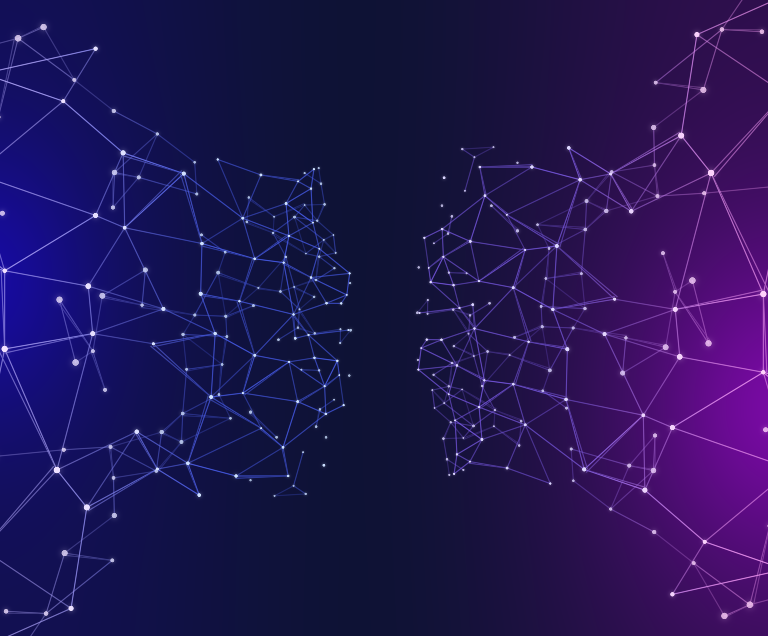
This background is drawn by a Shadertoy shader. Its source:

```glsl
// Two glowing half-globes of linked nodes, blue at the left and magenta at the right.
// A jittered lattice on a logarithmic grid shrinks toward the middle of the canvas;
// the right globe is the left one turned by half a circle.

const float GLOBE_RADIUS = 0.56;
const float VANISH_X = 0.715;

vec2 hash2(vec2 p) {
    vec3 q = fract(p.xyx * vec3(0.1031, 0.1030, 0.0973));
    q += dot(q, q.yzx + 33.33);
    return fract((q.xx + q.yz) * q.zy);
}

// Node of a lattice cell: position in xy, presence in z
vec3 node(vec2 cell, float grain, float seed, float density) {
    vec2 g = cell + 0.16 + 0.68 * hash2(cell + seed);
    float depth = exp(g.x * grain);
    vec2 pos = vec2(VANISH_X - depth, g.y * grain * depth);
    float inside = step(length(vec2(max(pos.x, 0.0), pos.y)), GLOBE_RADIUS);
    inside *= step(abs(pos.y), 0.28 + 0.28 * smoothstep(0.3, 0.05, pos.x));
    return vec3(pos, inside * step(hash2(cell + seed + 71.0).x, density));
}

float segment(vec2 p, vec2 a, vec2 b) {
    vec2 ab = b - a;
    float h = clamp(dot(p - a, ab) / dot(ab, ab), 0.0, 1.0);
    return length(p - a - ab * h);
}

float stroke(float d, float px) {
    return 1.0 - smoothstep(0.0, 0.0005 + 0.85 * px, d);
}

// Link between two nodes, sometimes with a slightly splayed faint twin
float link(vec2 p, vec3 a, vec3 b, vec2 rnd, float keep, float px) {
    if (a.z * b.z * step(rnd.x, keep) < 0.5) return 0.0;
    float ink = stroke(segment(p, a.xy, b.xy), px) * mix(0.5, 1.0, fract(rnd.y * 7.0));
    if (rnd.y > 0.72) {
        vec2 ab = b.xy - a.xy;
        vec2 end = b.xy + 0.045 * vec2(-ab.y, ab.x);
        ink = max(ink, 0.6 * stroke(segment(p, a.xy, end), px));
    }
    return ink;
}

// Strength of links in x, of node dots in y
vec2 mesh(vec2 p, float grain, float seed, float density, float keep, float px) {
    float depth = VANISH_X - p.x;
    vec2 base = floor(vec2(log(depth) / grain, p.y / (grain * depth)));
    vec2 ink = vec2(0.0);
    for (int j = -2; j <= 1; j++)
    for (int i = -2; i <= 1; i++) {
        vec2 cell = base + vec2(i, j);
        vec3 a = node(cell, grain, seed, density);
        vec3 b = node(cell + vec2(1, 0), grain, seed, density);
        vec3 c = node(cell + vec2(0, 1), grain, seed, density);
        vec3 d = node(cell + vec2(1, 1), grain, seed, density);

        // Two sides of the cell and its shorter diagonal
        vec2 r = hash2(cell + seed + 13.0);
        ink.x = max(ink.x, link(p, a, b, r, keep, px));
        ink.x = max(ink.x, link(p, a, c, hash2(cell + seed + 29.0), keep, px));
        if (distance(a.xy, d.xy) < distance(b.xy, c.xy)) { b = a; c = d; }
        ink.x = max(ink.x, link(p, b, c, hash2(cell + seed + 47.0), keep, px));

        // Dot with a small halo, larger toward the canvas side
        float size = mix(0.0021, 0.0053, smoothstep(0.5, 0.0, a.x)) * mix(0.65, 1.1, r.x);
        float dist = length(p - a.xy);
        float core = 1.0 - smoothstep(size - 0.5 * px, size + 0.5 * px, dist);
        float halo = 0.2 * exp(-dist * dist / (size * size * 2.5));
        ink.y = max(ink.y, a.z * max(core, halo));
    }
    return ink;
}

void mainImage(out vec4 fragColor, in vec2 fragCoord) {
    vec2 p = fragCoord / iResolution.y;
    float aspect = iResolution.x / iResolution.y;
    float px = 1.0 / iResolution.y;

    // Navy ground with a blue glow at the left and a magenta glow at the right
    float fromBlue = length((p - vec2(-0.03, 0.56)) * vec2(1.0, 0.8));
    float fromPink = length((p - vec2(aspect + 0.03, 0.36)) * vec2(1.0, 0.85));
    float x = p.x / aspect;
    vec3 col = vec3(0.055, 0.072, 0.205);
    col += vec3(0.015, -0.01, 0.11) * smoothstep(0.5, 0.0, x);
    col += vec3(0.12, -0.015, 0.09) * smoothstep(0.45, 1.0, x);
    col += vec3(0.02, -0.02, 0.32) * exp(-16.0 * pow(fromBlue, 1.7));
    col += vec3(0.30, -0.02, 0.35) * exp(-11.0 * pow(fromPink, 1.7));

    // Fold the right half onto the left by half a turn
    bool right = x > 0.5;
    vec2 q = p;
    if (right) q = vec2(aspect, 0.989) - p;
    q.y -= 0.4945;

    // Main web and a finer, sparser one
    vec2 web = mesh(q, 0.205, 23.0, 0.94, 0.8, px);
    vec2 fine = mesh(q, 0.135, 137.0, 0.55, 0.75, px);

    float outer = smoothstep(0.36, 0.02, q.x);
    vec3 linkColor = right
        ? mix(vec3(0.45, 0.33, 0.86), vec3(0.93, 0.58, 0.94), outer)
        : mix(vec3(0.27, 0.35, 0.90), vec3(0.68, 0.64, 0.97), outer);
    vec3 dotColor = right
        ? mix(vec3(0.86, 0.84, 1.0), vec3(1.0, 0.82, 0.98), outer)
        : mix(vec3(0.80, 0.88, 1.0), vec3(0.95, 0.88, 1.0), outer);

    col = mix(col, linkColor, 0.5 * fine.x);
    col = mix(col, linkColor, 0.9 * web.x);
    col = mix(col, dotColor, max(web.y, 0.8 * fine.y));
    fragColor = vec4(col, 1.0);
}
```
